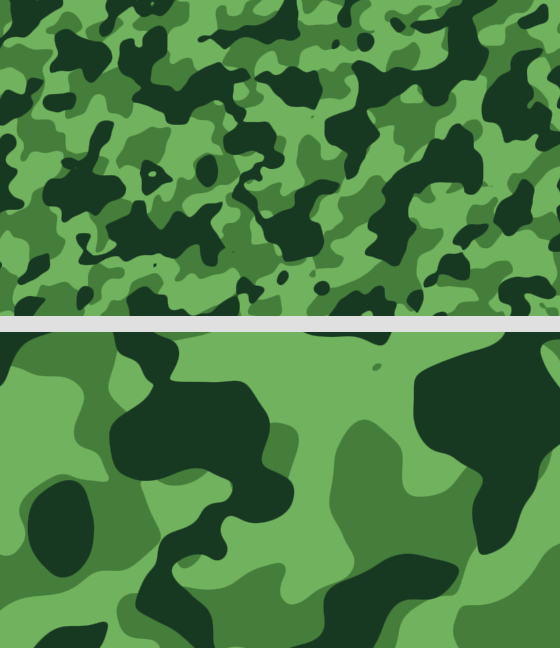
Top, the full canvas; bottom, a detail of the centre.
Give the GLSL for this pattern, as a Shadertoy shader.

```glsl
// Woodland camouflage: flat dark and mid green blotches over a light green
// ground. Each blotch layer is a two-octave gradient noise cut at a threshold,
// with edges smoothed over about one pixel.

const vec3 LIGHT_GREEN = vec3(0.44, 0.70, 0.37);
const vec3 MID_GREEN   = vec3(0.27, 0.49, 0.23);
const vec3 DARK_GREEN  = vec3(0.09, 0.22, 0.13);

// Random unit vector for a lattice cell (sine hash)
vec2 randomDirection(vec2 cell) {
    float angle = 6.2832 * fract(sin(dot(cell, vec2(127.1, 311.7))) * 43758.5453);
    return vec2(cos(angle), sin(angle));
}

float cornerSlope(vec2 cell, vec2 local, vec2 corner) {
    return dot(randomDirection(cell + corner), local - corner);
}

// Gradient noise with quintic blending, centred on zero
float gradientNoise(vec2 p) {
    vec2 cell = floor(p);
    vec2 f = fract(p);
    vec2 w = f * f * f * (f * (f * 6.0 - 15.0) + 10.0);
    float bottom = mix(cornerSlope(cell, f, vec2(0.0, 0.0)),
                       cornerSlope(cell, f, vec2(1.0, 0.0)), w.x);
    float top = mix(cornerSlope(cell, f, vec2(0.0, 1.0)),
                    cornerSlope(cell, f, vec2(1.0, 1.0)), w.x);
    return mix(bottom, top, w.y);
}

// Broad shapes plus a finer, rotated octave that makes the outlines wobble
float blotchField(vec2 p, float wobble) {
    mat2 turn = mat2(0.8, 0.6, -0.6, 0.8);
    return gradientNoise(p) + wobble * gradientNoise(turn * p * 2.1 + 17.3);
}

// Smooth coverage of the region where the field exceeds the threshold
float coverage(float field, float threshold) {
    float edge = max(fwidth(field) * 1.2, 1e-5);
    return clamp((field - threshold) / edge + 0.5, 0.0, 1.0);
}

void mainImage(out vec4 fragColor, in vec2 fragCoord) {
    vec2 uv = fragCoord / iResolution.y;

    // Slight shear leans the blotches towards the upper right
    vec2 leaning = mat2(1.0, -0.06, -0.14, 1.0) * uv;

    float midField  = blotchField(leaning * 7.2 + vec2(41.7, 23.4), 0.5);
    float darkField = blotchField(leaning * 6.9 + vec2(8.2, 67.9), 0.5);

    vec3 color = mix(LIGHT_GREEN, MID_GREEN, coverage(midField, 0.012));
    color = mix(color, DARK_GREEN, coverage(darkField, 0.092));
    fragColor = vec4(color, 1.0);
}
```
